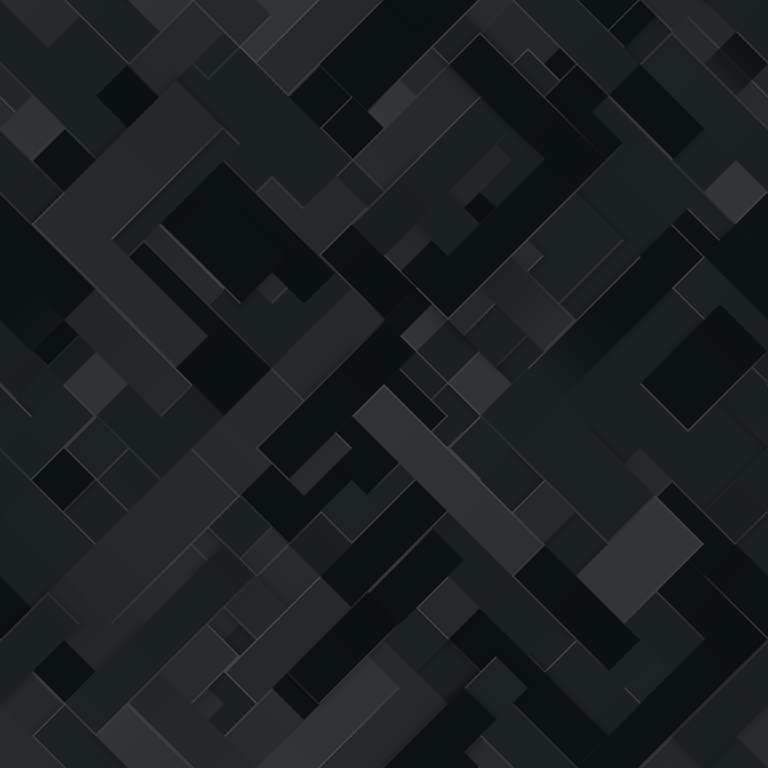
Reproduce this background procedurally as a three.js fragment shader.

```glsl
varying vec2 vUv;

const int PLANKS = 170;
const float GRID = 12.0;            // whole grid steps per tile
const float LENGTH_MIN = 2.5;       // plank sizes, in grid steps
const float LENGTH_STEPS = 7.0;     // half steps added to the length
const float WIDE_SHARE = 0.18;
const float SOFTNESS = 0.0008;      // half width of the smoothed edge
const float LINE_INSET = 0.0008;
const float LINE_WIDTH = 0.0016;
const float LINE_MIN = 0.38;
const float LINE_RANGE = 0.42;
const float LINED_SHARE = 0.85;
const float SHADOW_REACH = 0.005;
const float SHADOW_DEPTH = 0.20;
const float SHADOW_SHARE = 0.22;
const float SHADING = 0.08;
const float FADED_SHARE = 0.12;
const float DIAGONAL = 0.70710678;
const vec3 BLACK = vec3(0.047, 0.067, 0.077);
const vec3 CHARCOAL = vec3(0.107, 0.127, 0.136);
const vec3 SLATE = vec3(0.150, 0.161, 0.172);
const vec3 STEEL = vec3(0.192, 0.202, 0.212);
const vec3 LINE_COLOR = vec3(0.34, 0.345, 0.31);

float hash(float n) {
  return fract(sin(n * 12.9898 + 4.137) * 43758.5453);
}

vec3 plankColor(float pick) {
  vec3 color = mix(BLACK, CHARCOAL, step(0.36, pick));
  color = mix(color, SLATE, step(0.66, pick));
  return mix(color, STEEL, step(0.93, pick));
}

// Signed distance to a centred box
float boxDistance(vec2 p, vec2 halfSize) {
  vec2 d = abs(p) - halfSize;
  return length(max(d, 0.0)) + min(max(d.x, d.y), 0.0);
}

// Thin line just inside an edge, given the distance to that edge
float edgeLine(float inside) {
  return 1.0 - smoothstep(0.3 * LINE_WIDTH, LINE_WIDTH, abs(inside - LINE_INSET));
}

void drawPlank(inout vec3 color, float id) {
  float seed = id * 13.0;
  vec2 size = vec2(LENGTH_MIN + 0.5 * floor(LENGTH_STEPS * hash(seed)),
                   1.0 + 0.5 * step(hash(seed + 1.0), WIDE_SHARE));
  bool turned = hash(seed + 2.0) < 0.5;

  // Corner snapped to the diagonal grid, then centre in canvas units
  vec2 corner = floor(2.0 * GRID * vec2(hash(seed + 3.0), hash(seed + 4.0)));
  vec2 middle = (corner + 0.5 * (turned ? size.yx : size)) / GRID;
  vec2 center = 0.5 * vec2(middle.x + middle.y, middle.x - middle.y);

  // Nearest wrapped copy, turned so that x runs along the plank
  vec2 d = vUv - center;
  d -= floor(d + 0.5);
  vec2 p = DIAGONAL * vec2(d.x + d.y, d.x - d.y);
  if (turned) p = p.yx;
  vec2 halfSize = 0.5 * size * DIAGONAL / GRID;
  float dist = boxDistance(p, halfSize);

  // Body with a slight gradient; some planks dissolve at one end
  float direction = hash(seed + 5.0) < 0.5 ? -1.0 : 1.0;
  float along = direction * p.x / halfSize.x;
  float faded = step(hash(seed + 6.0), FADED_SHARE);
  float opacity = mix(1.0, smoothstep(-1.0, 0.3, along), faded);
  float cover = opacity * (1.0 - smoothstep(-SOFTNESS, SOFTNESS, dist));
  vec3 body = plankColor(fract(id * 0.618034));
  body *= 1.0 + SHADING * (along * hash(seed + 7.0) + hash(seed + 8.0) - 0.5);

  // Soft shadow on the planks below
  float shadow = step(hash(seed + 9.0), SHADOW_SHARE) * SHADOW_DEPTH * opacity;
  color *= 1.0 - shadow * exp(-max(dist, 0.0) / SHADOW_REACH);

  // Fine light on one long side and one end
  float side = hash(seed + 10.0) < 0.5 ? -1.0 : 1.0;
  float longLine = edgeLine(halfSize.y - side * p.y) * smoothstep(-1.8, 0.0, along);
  float endLine = edgeLine(halfSize.x - direction * p.x) * step(0.35, hash(seed + 11.0));
  float strength = LINE_MIN + LINE_RANGE * hash(seed + 12.0);
  float lined = step(fract(id * 0.754878), LINED_SHARE);
  float light = lined * strength * max(longLine, endLine);

  color = mix(color, mix(body, LINE_COLOR, light), cover);
}

void main() {
  vec3 color = CHARCOAL;
  for (int i = 0; i < PLANKS; i++) {
    drawPlank(color, float(i) + 1.0);
  }
  gl_FragColor = vec4(color, 1.0);
}
```
